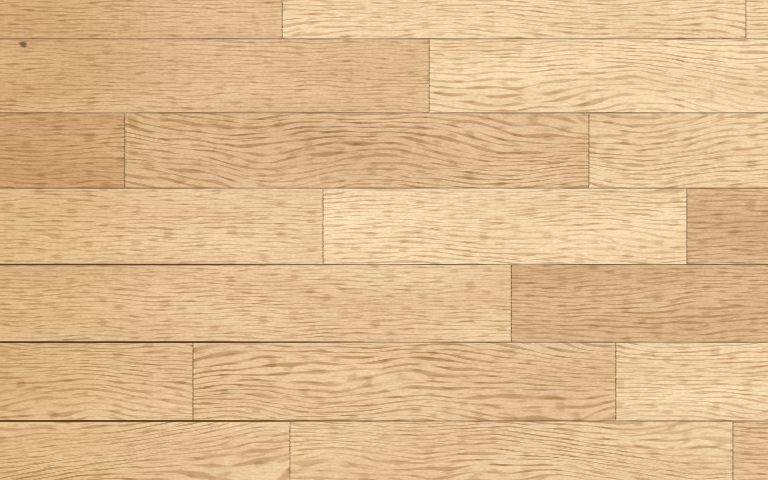
Reproduce this texture procedurally as a Shadertoy shader.

```glsl
// Oak strip floor: seven rows of butted boards, each with its own tone and figure.
// Grain is a set of growth-ring lines bent by gradient noise and broken into dashes;
// crisp pores, thin uneven seams, a small knot and soft uneven light finish it.

const vec3 PALE = vec3(0.98, 0.87, 0.70);
const vec3 TAN = vec3(0.84, 0.68, 0.51);
const vec3 GRAIN = vec3(0.60, 0.42, 0.23);
const vec3 SEAM = vec3(0.27, 0.18, 0.10);

// Per row, bottom to top: end joints (in canvas heights), board tone, grain figure
const vec2 JOINTS[7] = vec2[7](
    vec2(0.604, 1.527), vec2(0.402, 1.283), vec2(1.065, 2.0), vec2(0.673, 1.431),
    vec2(0.260, 1.227), vec2(0.894, 2.0), vec2(0.588, 1.554));
const vec3 DARKNESS[7] = vec3[7](
    vec3(0.42, 0.40, 0.60), vec3(0.50, 0.52, 0.20), vec3(0.45, 0.85, 0.5),
    vec3(0.38, 0.12, 0.85), vec3(0.90, 0.68, 0.32), vec3(0.68, 0.12, 0.5),
    vec3(0.66, 0.18, 0.10));
const vec3 FIGURE[7] = vec3[7](
    vec3(1.0, 0.8, 0.6), vec3(0.7, 1.0, 0.5), vec3(0.1, 0.35, 0.5),
    vec3(0.1, 0.5, 0.5), vec3(0.2, 0.9, 0.8), vec3(0.1, 0.7, 0.5),
    vec3(0.15, 0.6, 0.5));

float hash(float n) {
    return fract(sin(n * 91.17) * 4375.85);
}

vec2 gradientAt(vec2 cell) {
    float angle = 6.2832 * fract(sin(dot(cell, vec2(127.1, 311.7))) * 4375.85);
    return vec2(cos(angle), sin(angle));
}

float gradientNoise(vec2 p) {
    vec2 i = floor(p), f = fract(p);
    vec2 u = f * f * f * (f * (f * 6.0 - 15.0) + 10.0);
    vec2 e = vec2(0.0, 1.0);
    float low = mix(dot(gradientAt(i), f), dot(gradientAt(i + e.yx), f - e.yx), u.x);
    float high = mix(dot(gradientAt(i + e), f - e), dot(gradientAt(i + e.yy), f - e.yy), u.x);
    return mix(low, high, u.y);
}

// Lower edge of a row; rows get slightly narrower towards the top
float rowEdge(float row) {
    float n = row - 1.0;
    return 0.1229 + 0.1655 * n - 0.00125 * n * n;
}

// Amount of dark grain; figure runs from straight (0) to arched (1)
float woodGrain(vec2 p, float seed, float figure) {
    vec2 q = p + seed * vec2(7.31, 3.17);
    float slope = (hash(seed) - 0.5) * 0.14 * figure;
    float bend = 0.075 * figure * gradientNoise(q * vec2(2.6, 7.0))
               + 0.008 * gradientNoise(q * vec2(7.0, 14.0));
    float v = q.y + slope * p.x + bend;
    float rings = v * mix(120.0, 82.0, figure) + 0.6 * gradientNoise(vec2(q.x * 11.0, v * 50.0));
    float dashes = gradientNoise(vec2(q.x * 17.0, rings * 1.3));
    float strength = 0.85 + 0.8 * gradientNoise(q * vec2(2.5, 15.0));
    float lines = smoothstep(0.15, 1.15, sin(6.2832 * rings) + 1.5 * dashes) * strength;
    float pores = smoothstep(0.08, 0.42, gradientNoise(vec2(q.x * 30.0, v * 190.0)));
    return lines * mix(0.45, 0.72, figure) + 0.40 * pores;
}

// Smooth coverage of a line, given distance to its centre
float lineMask(float dist, float halfWidth, float pixel) {
    return 1.0 - smoothstep(halfWidth - 0.6 * pixel, halfWidth + 0.6 * pixel, dist);
}

void mainImage(out vec4 fragColor, in vec2 fragCoord) {
    float pixel = 1.0 / iResolution.y;
    vec2 p = fragCoord * pixel;

    // Find the row and the board within it
    int row = 0;
    for (int i = 1; i < 7; i++) row += int(step(rowEdge(float(i)), p.y));
    vec2 joints = JOINTS[row];
    int board = int(step(joints.x, p.x) + step(joints.y, p.x));
    float seed = float(row * 3 + board + 1);
    float darkness = DARKNESS[row][board];

    // Board tone with drifting patches, long fibre and fine roughness
    float patches = gradientNoise(p * vec2(2.5, 13.0) + seed * 5.7);
    float fibre = gradientNoise(p * vec2(35.0, 210.0) + seed);
    float rough = gradientNoise(p * vec2(130.0, 270.0) + seed * 3.1);
    float tone = darkness + 0.36 * patches + 0.26 * fibre + 0.30 * rough;
    vec3 color = mix(PALE, TAN, tone);
    float grain = woodGrain(p, seed, FIGURE[row][board]);
    color = mix(color, GRAIN, clamp(grain * (0.50 + 0.22 * darkness), 0.0, 0.85));

    // Light falls off to the left and warms there
    float shade = smoothstep(0.6, -0.1, p.x);
    color *= 1.0 - shade * vec3(0.05, 0.08, 0.15);

    // Small knot
    vec2 k = (p - vec2(0.048, 0.908)) * vec2(0.7, 1.0);
    color = mix(color, SEAM, 0.6 * smoothstep(0.008, 0.002, length(k) + 0.004 * fibre));

    // Seams: wider and darker at the lower left, uneven along their length
    float across = min(p.y - rowEdge(float(row)), rowEdge(float(row + 1)) - p.y);
    float along = min(abs(p.x - joints.x), abs(p.x - joints.y));
    float wear = 0.5 + 0.7 * gradientNoise(vec2(p.x * 6.0, floor(p.y * 6.0 + 0.5) * 4.3));
    float open = smoothstep(0.8, 0.4, p.x) * smoothstep(0.6, 0.4, p.y);
    float rowGap = lineMask(across, 0.0010 + 0.0008 * open, pixel) * mix(0.25 + 0.6 * wear, 0.9, open);
    float endGap = lineMask(along, 0.0009, pixel) * (0.55 + 0.5 * rough);
    color = mix(color, SEAM, clamp(max(rowGap, endGap), 0.0, 1.0));

    fragColor = vec4(clamp(color, 0.0, 1.0), 1.0);
}
```
